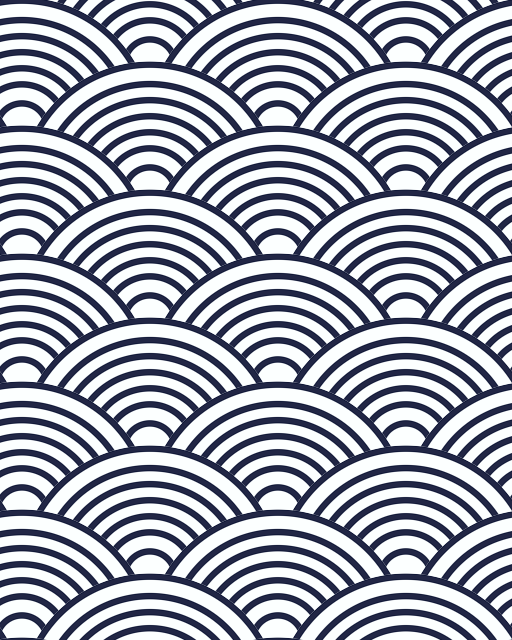
Give the GLSL for this pattern, as a WebGL 1 fragment shader.

```glsl
precision highp float;
// Overlapping wave scales in navy line on white: 2 across, 5 down, with
// staggered rows between. Each scale is a disc of concentric rings, and
// rows are painted back to front so lower scales cover the ones above.

uniform vec2 u_resolution;

// Lengths are in scale radii; the canvas is 4 radii wide and 5 high.
const vec2 CANVAS_RADII = vec2(4.0, 5.0);
const vec2 FIRST_CENTRE = vec2(1.171, 0.495);
const float ROW_STEP = 0.5;
const float HALF_LINE = 0.025;
const float RING_OUTER = 0.848;
const float RING_STEP = 0.1255;
const float RING_LAST = 4.0;
const float CORE_RADIUS = 0.197;

const vec3 PAPER = vec3(0.99, 1.0, 1.0);
const vec3 INK = vec3(0.13, 0.15, 0.27);
const vec3 INK_RIM = vec3(0.06, 0.09, 0.215);

// Smooth 1-to-0 step across the edge of a shape.
float coverage(float signedDist, float pixel) {
  return 1.0 - smoothstep(-0.7 * pixel, 0.7 * pixel, signedDist);
}

// Distance to the nearest line: outline, evenly spaced rings or core.
float ringDistance(float radius) {
  float index = floor((RING_OUTER - radius) / RING_STEP + 0.5);
  float ring = RING_OUTER - RING_STEP * clamp(index, 0.0, RING_LAST);
  float d = min(abs(radius - 1.0), abs(radius - ring));
  return min(d, abs(radius - CORE_RADIUS));
}

// Colour of one scale, with ink slightly denser towards the line edges.
vec3 scaleColour(float radius, float pixel) {
  float d = ringDistance(radius);
  vec3 ink = mix(INK, INK_RIM, smoothstep(0.5, 0.8, d / HALF_LINE));
  return mix(PAPER, ink, coverage(d - HALF_LINE, pixel));
}

// Offset from the nearest scale centre in a row; odd rows shift by a radius.
vec2 rowOffset(vec2 p, float row) {
  return vec2(mod(p.x - row + 1.0, 2.0) - 1.0, p.y - row * ROW_STEP);
}

void main() {
  vec2 p = gl_FragCoord.xy / u_resolution * CANVAS_RADII - FIRST_CENTRE;
  float pixel = CANVAS_RADII.y / u_resolution.y;
  float frontRow = floor((p.y - 1.1) / ROW_STEP);

  // Paint every row that can reach this point, from back to front.
  vec3 colour = PAPER;
  for (int i = 0; i < 5; i++) {
    float row = frontRow + 4.0 - float(i);
    float radius = length(rowOffset(p, row));
    float disc = coverage(radius - 1.0 - HALF_LINE, pixel);
    colour = mix(colour, scaleColour(radius, pixel), disc);
  }
  gl_FragColor = vec4(colour, 1.0);
}
```
